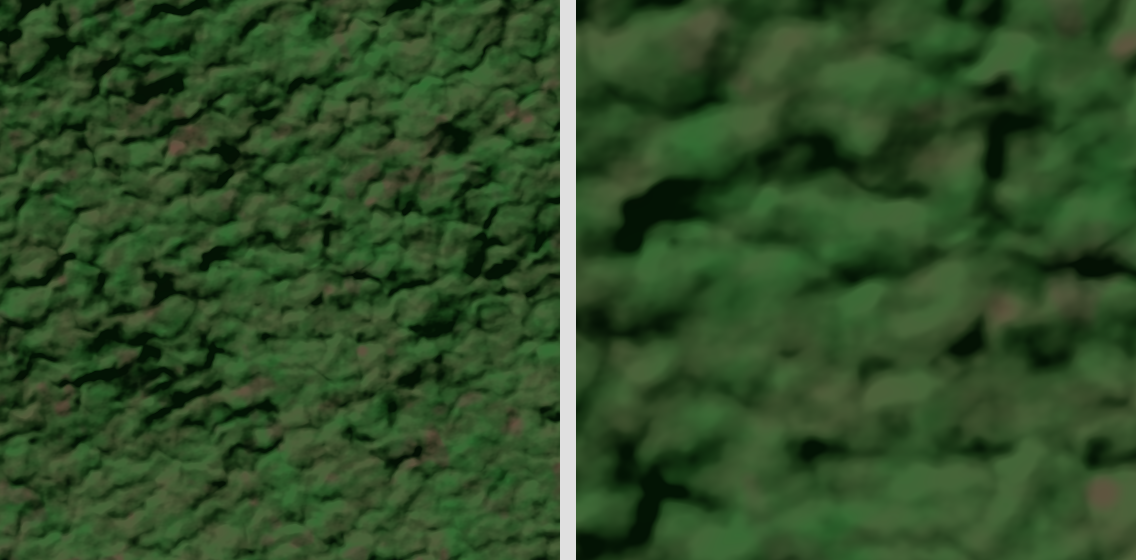
Left, the full canvas; right, a detail of the centre.
Reproduce this texture procedurally as a three.js fragment shader.

```glsl
// Mossy canopy: tilted, overlapping green tufts lit from above, with dark hollows.
#define TILT 0.33        // direction of the tufts, radians
#define TUFTS 21.0       // tufts across the canvas
#define SQUASH 1.5       // tuft width over height
#define RAGGED 0.022     // bending of the tuft outlines
#define LIGHT_STEP 0.012 // distance over which the slope is measured
#define RELIEF 0.62      // strength of the slope lighting
#define GRAIN 0.42       // strength of the leaf grain
#define HOLLOWS 0.5      // depth of the dark hollows
#define BRIGHTNESS 0.63
#define CONTRAST 1.1

varying vec2 vUv;

const vec3 SHADOW = vec3(0.012, 0.075, 0.015);
const vec3 DEEP   = vec3(0.085, 0.195, 0.070);
const vec3 LEAF   = vec3(0.185, 0.308, 0.152);
const vec3 LIT    = vec3(0.262, 0.400, 0.218);

float hash(vec2 p) {
  vec3 q = fract(vec3(p.xyx) * 0.1031);
  q += dot(q, q.yzx + 33.33);
  return fract((q.x + q.y) * q.z);
}

// Smooth value noise in 0..1
float noise(vec2 p) {
  vec2 i = floor(p), f = fract(p);
  f = f * f * (3.0 - 2.0 * f);
  return mix(mix(hash(i), hash(i + vec2(1.0, 0.0)), f.x),
             mix(hash(i + vec2(0.0, 1.0)), hash(i + vec2(1.0, 1.0)), f.x), f.y);
}

float fbm(vec2 p) {
  float sum = 0.0, amp = 0.5;
  for (int i = 0; i < 3; i++) {
    sum += amp * noise(p);
    p = mat2(1.6, 1.2, -1.2, 1.6) * p + 17.3;
    amp *= 0.55;
  }
  return sum;
}

// Height of scattered round tufts, joined by a soft maximum
float tufts(vec2 p) {
  vec2 cell = floor(p);
  float sum = 0.0;
  for (int y = -1; y <= 1; y++) {
    for (int x = -1; x <= 1; x++) {
      vec2 id = cell + vec2(float(x), float(y));
      vec2 centre = id + vec2(hash(id + 3.1), hash(id + 47.7));
      vec2 d = p - centre;
      sum += exp(11.0 * (0.6 * hash(id + 91.3) - dot(d, d)));
    }
  }
  return log(sum + 0.0001) / 11.0;
}

// Surface height in the tilted frame
float surface(vec2 p) {
  vec2 bend = vec2(fbm(p * 24.0 + 5.0), fbm(p * 24.0 + 60.0)) - 0.45;
  vec2 q = (p + RAGGED * 2.0 * bend) * TUFTS * vec2(1.0, SQUASH);
  return tufts(q + 40.0) + 0.5 * noise(q * 2.1 + 9.0);
}

void main() {
  float c = cos(TILT), s = sin(TILT);
  vec2 p = mat2(c, -s, s, c) * vUv + 2.0;

  // Slope lighting: faces turned upward are bright, undersides dark
  float height = surface(p);
  float above = surface(p + LIGHT_STEP * vec2(-0.25, 1.0));
  float slope = clamp(height - above, -0.6, 0.5);

  // Broad light, brighter and flatter toward the lower right
  float open = clamp(0.5 + 0.4 * (vUv.x - 0.5) - 0.75 * (vUv.y - 0.5), 0.0, 1.0);
  float tone = 0.16 * (open - 0.5) + 0.3 * (noise(p * 4.0) - 0.5);
  float depth = mix(1.15, 0.75, open);
  tone += depth * (RELIEF * slope + 0.38 * (height - 0.32));

  // Leaf grain and ragged hollows
  vec2 grainAt = p * vec2(48.0, 66.0);
  tone += GRAIN * (fbm(grainAt) - 0.46);
  float hollow = fbm(p * vec2(8.0, 13.0) + 31.0) + 0.16 * (0.32 - height);
  tone -= HOLLOWS * depth * smoothstep(0.52, 0.74, hollow);
  tone = clamp(BRIGHTNESS + 0.04 + CONTRAST * tone, 0.0, 1.15);

  // Tone to colour
  vec3 colour = mix(SHADOW, DEEP, smoothstep(0.0, 0.38, tone));
  colour = mix(colour, LEAF, smoothstep(0.30, 0.70, tone));
  colour = mix(colour, LIT, smoothstep(0.62, 1.10, tone));

  // Patches of olive and of cooler green
  float hue = fbm(p * vec2(19.0, 27.0) + 80.0) - 0.46;
  colour *= 1.0 + hue * vec3(0.75, -0.22, 0.25);
  float dry = smoothstep(0.62, 0.82, noise(p * 15.0 + 12.0) * 0.6 + noise(p * 41.0) * 0.4);
  colour = mix(colour, colour * vec3(1.28, 0.86, 1.1), dry);
  gl_FragColor = vec4(colour, 1.0);
}
```
